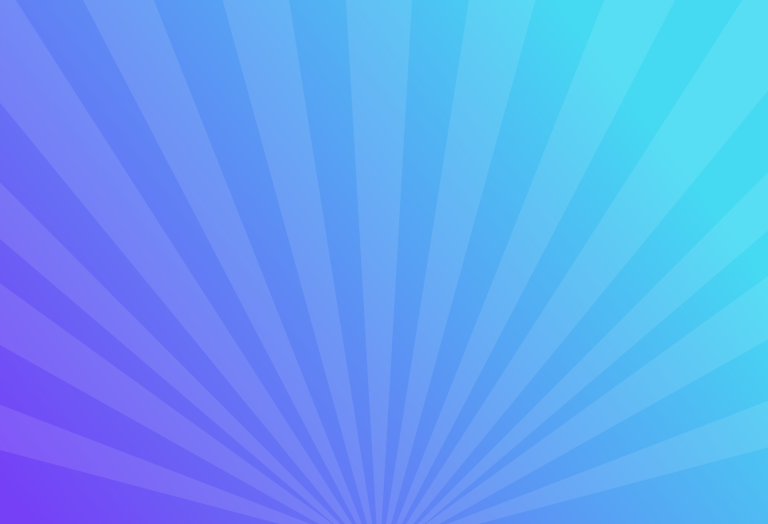
This background is drawn by a Shadertoy shader. Its source:

```glsl
// A sunburst: pale rays fan out from a point just below the lower edge,
// over a diagonal blend from violet to cyan. Each ray is an angular wedge
// with a signed distance, mirrored about the vertical axis.

#define VIOLET     vec3(0.46, 0.25, 0.965)
#define CYAN       vec3(0.27, 0.855, 0.95)
#define BLEND_DIR  vec2(0.8, 0.6)     // direction of the colour blend
#define BLEND_FROM -0.54              // where the blend starts along it
#define BLEND_SPAN 1.41               // length of the blend
#define APEX       vec2(-0.0095, -0.084)
#define APEX_LIFT  0.034              // rise of the apex for the lowest rays
#define RAY_ALPHA  0.10

const int RAYS = 7;

// Ray directions and half widths in degrees, from the vertical outwards
const float RAY_ANGLE[RAYS] = float[](0.0, 12.2, 24.6, 36.0, 47.2, 57.4, 72.1);
const float RAY_HALF[RAYS]  = float[](3.33, 3.2, 2.95, 3.3, 2.3, 3.3, 3.1);

// Signed distance to a wedge whose tip is at the origin
float wedge(vec2 p, float angle, float halfWidth) {
    float offset = abs(atan(p.x, p.y) - angle) - halfWidth;
    return length(p) * sin(clamp(offset, -1.57, 1.57));
}

// Coverage of all rays at point p
float sunburst(vec2 p, float pixel) {
    float cover = 0.0;
    for (int i = 0; i < RAYS; i++) {
        float spread = float(i) / float(RAYS - 1);
        vec2 q = p - APEX;
        q.y -= APEX_LIFT * spread * spread * spread;
        q.x = abs(q.x);
        float d = wedge(q, radians(RAY_ANGLE[i]), radians(RAY_HALF[i]));
        cover = max(cover, 1.0 - smoothstep(-0.7 * pixel, 0.7 * pixel, d));
    }
    return cover;
}

void mainImage(out vec4 fragColor, in vec2 fragCoord) {
    // Canvas heights: x from the centre, y from the lower edge
    float pixel = 1.0 / iResolution.y;
    vec2 p = vec2(fragCoord.x - 0.5 * iResolution.x, fragCoord.y) * pixel;

    // Background blend
    float t = clamp((dot(p, BLEND_DIR) - BLEND_FROM) / BLEND_SPAN, 0.0, 1.0);
    vec3 color = mix(VIOLET, CYAN, t);

    // Pale rays on top
    color = mix(color, vec3(1.0), RAY_ALPHA * sunburst(p, pixel));
    fragColor = vec4(color, 1.0);
}
```
